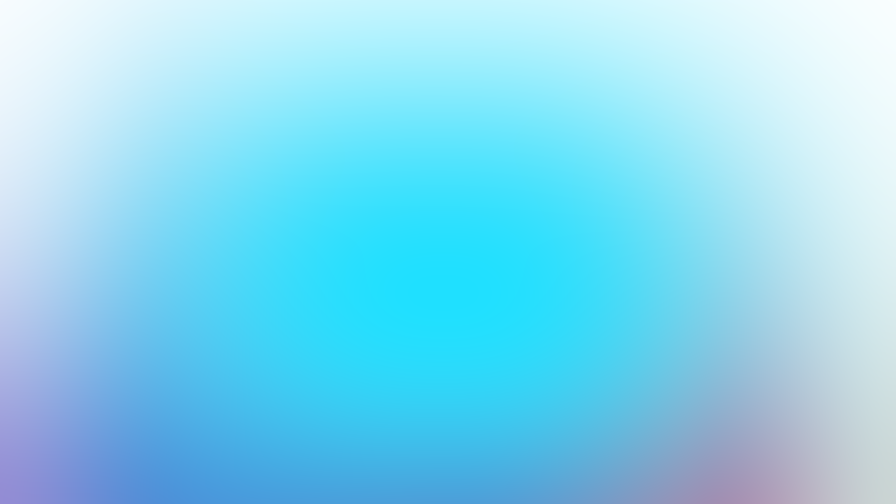
This background is drawn by a WebGL 1 fragment shader. Its source:

```glsl
precision highp float;

// A soft studio backdrop: a broad cyan glow over a white field.
// A row of colours along the lower edge fades upward into white,
// then the glow is laid over it with a smooth exponential falloff.

uniform vec2 u_resolution;

// Colours along the lower edge, from left to right
const vec3 VIOLET = vec3(0.60, 0.53, 0.82);
const vec3 BLUE   = vec3(0.36, 0.47, 0.80);
const vec3 INDIGO = vec3(0.47, 0.38, 0.71);
const vec3 ROSE   = vec3(0.79, 0.45, 0.60);
const vec3 GREY   = vec3(0.83, 0.83, 0.82);
const vec3 WHITE  = vec3(1.0);
const vec3 CYAN   = vec3(0.12, 0.88, 1.0);

// Horizontal positions of the inner colour stops
const float BLUE_X   = 0.20;
const float INDIGO_X = 0.50;
const float ROSE_X   = 0.78;

// Upward fade of the lower colours; the blue part reaches higher
const float FADE_RATE   = 4.1;
const float FADE_POWER  = 1.7;
const float LIFT_AMOUNT = 1.1;
const float LIFT_X      = 0.18;
const float LIFT_WIDTH  = 0.15;

// Cyan glow: centre, falloff rates and powers per axis
const vec2 GLOW_CENTER = vec2(0.495, 0.42);
const vec2 GLOW_RATE   = vec2(12.2, 4.15);
const vec2 GLOW_POWER  = vec2(2.4, 2.0);

vec3 lowerEdgeColor(float x) {
  vec3 color = mix(VIOLET, BLUE, smoothstep(0.0, BLUE_X, x));
  color = mix(color, INDIGO, smoothstep(BLUE_X, INDIGO_X, x));
  color = mix(color, ROSE, smoothstep(INDIGO_X, ROSE_X, x));
  return mix(color, GREY, smoothstep(ROSE_X, 1.0, x));
}

float lowerCoverage(vec2 uv) {
  float offset = (uv.x - LIFT_X) / LIFT_WIDTH;
  float rate = FADE_RATE - LIFT_AMOUNT * exp(-offset * offset);
  return exp(-rate * pow(uv.y, FADE_POWER));
}

float glowCoverage(vec2 uv) {
  vec2 falloff = GLOW_RATE * pow(abs(uv - GLOW_CENTER), GLOW_POWER);
  return exp(-falloff.x - falloff.y);
}

void main() {
  vec2 uv = gl_FragCoord.xy / u_resolution;

  // White field with the coloured lower edge
  vec3 color = mix(WHITE, lowerEdgeColor(uv.x), lowerCoverage(uv));

  // Central glow
  color = mix(color, CYAN, glowCoverage(uv));

  gl_FragColor = vec4(color, 1.0);
}
```
